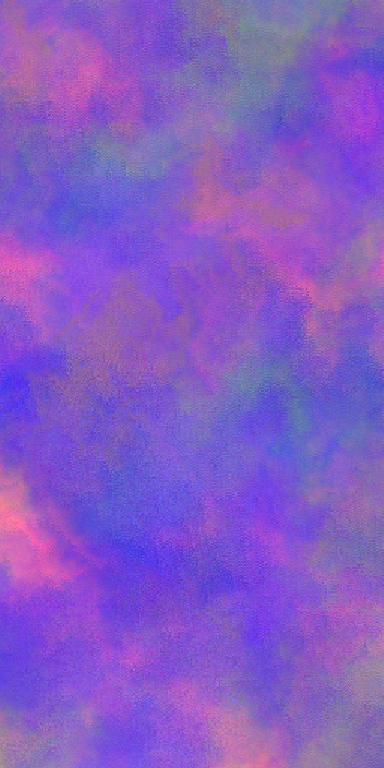
This texture is drawn by a Shadertoy shader. Its source:

```glsl
float hash(vec2 p) {
    return fract(sin(dot(p, vec2(127.1, 311.7))) * 43758.5453);
}

float noise(vec2 p) {
    vec2 cell = floor(p), f = fract(p);
    f = f * f * (3.0 - 2.0 * f);
    return mix(mix(hash(cell), hash(cell + vec2(1, 0)), f.x),
               mix(hash(cell + vec2(0, 1)), hash(cell + vec2(1, 1)), f.x), f.y);
}

float fbm(vec2 p) {
    float sum = 0.0, gain = 0.5;
    for (int i = 0; i < 6; i++) {
        sum += gain * noise(p);
        p = mat2(1.6, 1.2, -1.2, 1.6) * p + 7.3;
        gain *= 0.62;
    }
    return sum / 1.241;
}

// Centred cloud layer with softly folded wisps
float cloud(vec2 p, float seed) {
    p += seed;
    vec2 fold = vec2(fbm(p * 1.3 + 3.7), fbm(p * 1.3 + 19.1)) - 0.5;
    return fbm(p + 1.2 * fold) - 0.5;
}

// Flattens the troughs of a cloud so its peaks stand out
float peaks(float x, float trough) {
    return x < 0.0 ? x * trough : x * 1.25;
}

void mainImage(out vec4 fragColor, in vec2 fragCoord) {
    vec2 uv = fragCoord / iResolution.x;

    // Fine grains: one per cell, scattering the clouds and tinting each channel
    vec2 cell = floor(uv * 256.0);
    vec3 grain = vec3(hash(cell + 0.37), hash(cell.yx * 1.31 + 41.3),
                      hash(vec2(cell.x - cell.y, cell.y * 1.73) + 87.9)) - 0.5;
    float grainStrength = mix(0.5, 1.2, smoothstep(0.35, 0.65, fbm(uv * 4.0 + 53.0)));
    vec2 p = uv + grain.xy * 0.018 * grainStrength;

    // Broad pigment clouds over violet
    float pink = peaks(cloud(p * 3.3, 11.0), 0.65);
    float sage = peaks(cloud(p * 3.0, 37.0), 0.55);
    float light = cloud(p * 3.8, 71.0);
    vec3 color = vec3(0.54, 0.358, 0.785);
    color += pink * vec3(1.05, 0.16, -0.28);
    color += sage * vec3(0.04, 0.62, -0.62);
    color += light * vec3(0.16, 0.22, 0.06);

    // Sparse warm ochre haze
    float ochre = smoothstep(0.1, 0.3, cloud(p * 3.4, 95.0));
    color = mix(color, vec3(0.66, 0.45, 0.50), 0.6 * ochre);

    color += (grain.zxy * 0.066 + grain.y * 0.048) * grainStrength;
    fragColor = vec4(clamp(color, 0.0, 1.0), 1.0);
}
```
